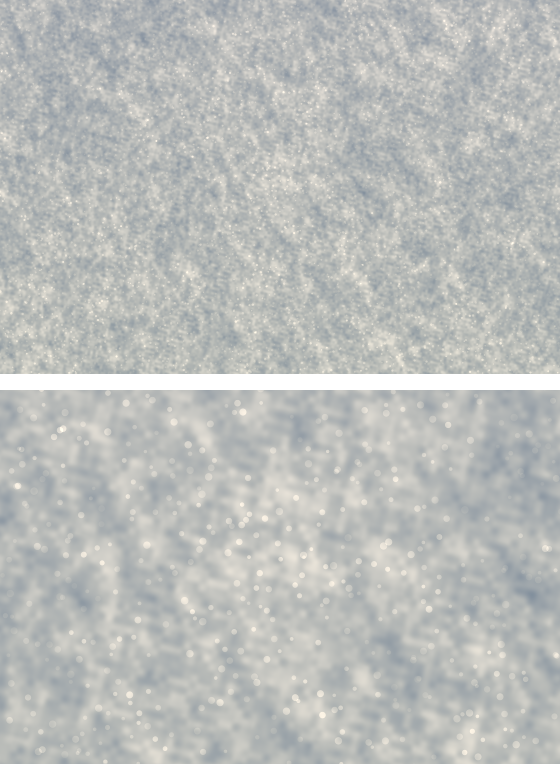
Top: the whole. Bottom: its middle third, enlarged.
Reproduce this texture procedurally as a Shadertoy shader.

```glsl
const vec3 SHADE_COLOR = vec3(0.62, 0.65, 0.67);
const vec3 SNOW_COLOR  = vec3(0.72, 0.73, 0.72);
const vec3 LIT_COLOR   = vec3(0.84, 0.83, 0.80);
const vec3 SKY_TINT    = vec3(0.004, -0.002, 0.014);

// Feature counts per canvas height
const float DRIFT_FREQ = 3.5;
const float HOLLOW_FREQ = 14.0;
const float CLUMP_FREQ = 31.0;
const float GRAIN_FREQ = 80.0;
const float CRYSTAL_FREQ = 150.0;
const float GLINT_FREQ = 66.0;

// Tone contributed by each layer
const float DRIFT_TONE = 0.42;
const float HOLLOW_TONE = 0.95;
const float CLUMP_TONE = 0.90;
const float GRAIN_TONE = 1.15;
const float CRYSTAL_TONE = 0.95;
const float GLINT_TONE = 1.9;

const float TONE_BIAS = -0.08;
const float TONE_RANGE = 1.72;
const float GLINT_SHARE = 0.32;
const vec2 LIGHT_STEP = vec2(0.009, 0.015);
const vec2 VERTICAL_STRETCH = vec2(1.12, 0.85);

float hash(vec2 p) {
    return fract(sin(dot(p, vec2(127.1, 311.7))) * 43758.5453);
}

mat2 rotation(float angle) {
    float c = cos(angle), s = sin(angle);
    return mat2(c, s, -s, c);
}

// Smooth value noise in -1..1
float noise(vec2 p) {
    vec2 cell = floor(p), f = fract(p);
    f = f * f * (3.0 - 2.0 * f);
    float low  = mix(hash(cell), hash(cell + vec2(1, 0)), f.x);
    float high = mix(hash(cell + vec2(0, 1)), hash(cell + vec2(1, 1)), f.x);
    return 2.0 * mix(low, high, f.y) - 1.0;
}

// Noise layer turned off the axes to hide its lattice
float layer(vec2 p, float freq, float angle) {
    return noise(rotation(angle) * p * freq + freq * 1.37);
}

// Soft hollows that slope down to the right
float hollows(vec2 p) {
    vec2 q = rotation(0.6) * p * vec2(1.0, 1.0);
    q *= vec2(0.8, 1.2);
    return 0.85 * layer(q, HOLLOW_FREQ, 0.0)
         + 0.45 * layer(p, HOLLOW_FREQ * 1.7, 1.1);
}

// Small clumps lit from the upper right
float litClumps(vec2 p) {
    return layer(p, CLUMP_FREQ, 0.35)
         - layer(p + LIGHT_STEP, CLUMP_FREQ, 0.35);
}

// One scattered sparkle per chosen cell
float glints(vec2 p, float angle, float pixel) {
    vec2 q = rotation(angle) * p * GLINT_FREQ + 40.0 * angle;
    vec2 cell = floor(q);
    vec2 center = 0.25 + 0.5 * vec2(hash(cell + 3.1), hash(cell + 7.7));
    float radius = mix(0.10, 0.22, hash(cell + 11.3));
    float edge = 0.6 * pixel * GLINT_FREQ;
    float dotMask = 1.0 - smoothstep(radius - edge, radius + edge,
                                     length(fract(q) - center));
    float chosen = step(1.0 - GLINT_SHARE, hash(cell + 19.9));
    return dotMask * chosen * mix(0.5, 1.0, hash(cell + 23.5));
}

vec3 snowColor(float tone) {
    float t = tone / TONE_RANGE;
    vec3 side = t < 0.0 ? SNOW_COLOR - SHADE_COLOR : LIT_COLOR - SNOW_COLOR;
    return SNOW_COLOR + t * side;
}

void mainImage(out vec4 fragColor, in vec2 fragCoord) {
    float pixel = 1.0 / iResolution.y;
    vec2 p = fragCoord * pixel;
    vec2 q = p * VERTICAL_STRETCH;

    // Relief from broad drifts down to clumps
    float relief = DRIFT_TONE * layer(p, DRIFT_FREQ, 0.5)
                 + HOLLOW_TONE * hollows(q)
                 + CLUMP_TONE * litClumps(q);

    // Granular surface
    float grain = GRAIN_TONE * layer(q, GRAIN_FREQ, 0.8)
                + CRYSTAL_TONE * layer(p, CRYSTAL_FREQ, 0.25);

    // Sparkles, stronger on the lit slopes
    float sparkle = glints(p, 0.4, pixel) + glints(p, 1.2, pixel);
    sparkle *= mix(0.5, 1.2, smoothstep(-0.8, 0.8, relief));

    float tone = relief + grain + GLINT_TONE * sparkle + TONE_BIAS;
    vec3 color = snowColor(tone) + SKY_TINT * (p.y - 0.5);
    fragColor = vec4(clamp(color, 0.0, 1.0), 1.0);
}
```
